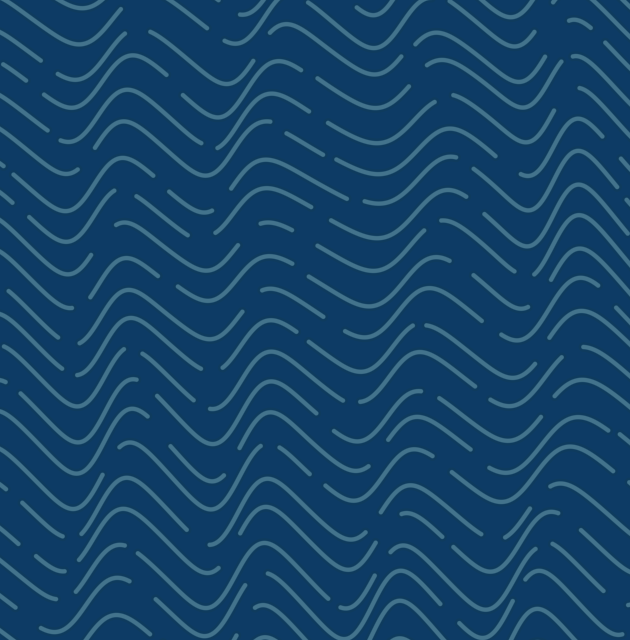
Write a Shadertoy shader that draws this pattern.

```glsl
// Broken, nested wavy strokes in pale teal scattered over deep blue.

// Lengths are in units of the canvas height.
const vec3  GROUND      = vec3(0.052, 0.230, 0.396);
const vec3  GROUND_HALO = vec3(0.054, 0.232, 0.368);
const vec3  INK         = vec3(0.262, 0.452, 0.548);
const float HALF_WIDTH  = 0.0034;
const float SOFTNESS    = 0.0013;
const float HALO_WIDTH  = 0.0085;
const float ROW_STEP    = 0.051;
const float WAVELENGTH  = 0.222;
const float AMPLITUDE   = 0.046;
const float SKEW        = 0.28;   // makes rises steeper than falls
const float PHASE_DRIFT = 3.0;
const float STROKE_STEP = 0.188;
const float END_JITTER  = 0.76;
const float GAP_MIN     = 0.014;
const float GAP_MAX     = 0.044;
const float LIFT        = 0.012;  // vertical scatter of strokes
const float TAU         = 6.2831853;

float hash(vec2 p) {
    vec3 q = fract(vec3(p.xyx) * 0.1031);
    q += dot(q, q.yzx + 33.33);
    return fract((q.x + q.y) * q.z);
}

float noise(vec2 p) {
    vec2 i = floor(p), f = fract(p);
    f = f * f * (3.0 - 2.0 * f);
    return mix(mix(hash(i), hash(i + vec2(1, 0)), f.x),
               mix(hash(i + vec2(0, 1)), hash(i + vec2(1, 1)), f.x), f.y);
}

// Height of a row's skewed wave; phase and size drift slowly between rows
float waveHeight(float x, float row) {
    float drift = noise(vec2(x * 2.8 + 40.0, row * 0.14 + 70.0));
    float size  = noise(vec2(x * 3.0 + 90.0, row * 0.18 + 20.0));
    float phase = TAU * x / WAVELENGTH + PHASE_DRIFT * drift;
    return row * ROW_STEP
         + AMPLITUDE * mix(0.72, 1.28, size) * sin(phase + SKEW * sin(phase));
}

// Boundary between two strokes of one row
float strokeBoundary(float cell, float row) {
    float jitter = END_JITTER * (hash(vec2(cell + 50.0, row + 130.0)) - 0.5);
    return (cell + jitter + hash(vec2(row + 60.0, 7.0))) * STROKE_STEP;
}

// Distance to one stroke, found by sliding along its tangent
float strokeDistance(vec2 p, float cell, float row) {
    vec2 id = vec2(cell + 210.0, row + 80.0);
    float start = strokeBoundary(cell, row)
                + 0.5 * mix(GAP_MIN, GAP_MAX, hash(id));
    float end = strokeBoundary(cell + 1.0, row)
              - 0.5 * mix(GAP_MIN, GAP_MAX, hash(id + 31.0));
    float x = clamp(p.x, start, end);
    if (abs(p.x - x) > 0.02) return 1.0;

    p.y -= LIFT * (hash(id + 77.0) - 0.5);
    vec2 offset = p - vec2(x, waveHeight(x, row));
    if (abs(offset.y) > 0.05) return 1.0;

    for (int i = 0; i < 4; i++) {
        float slope = (waveHeight(x + 0.001, row) - p.y + offset.y) / 0.001;
        x += dot(offset, vec2(1.0, slope)) / (1.0 + slope * slope);
        x = clamp(x, start, end);
        offset = p - vec2(x, waveHeight(x, row));
    }
    return length(offset);
}

void mainImage(out vec4 fragColor, in vec2 fragCoord) {
    vec2 p = fragCoord / iResolution.y;
    float nearestRow = round(p.y / ROW_STEP);

    // Nearest stroke among the surrounding rows and cells
    float d = 1.0;
    for (int j = -2; j <= 2; j++) {
        float row = nearestRow + float(j);
        float shift = hash(vec2(row + 60.0, 7.0));
        float cell = floor(p.x / STROKE_STEP - shift);
        for (int i = -1; i <= 1; i++)
            d = min(d, strokeDistance(p, cell + float(i), row));
    }

    // Ground, faint darker rim, then the stroke itself
    float edge = max(SOFTNESS, 0.8 / iResolution.y);
    float halo = 1.0 - smoothstep(HALO_WIDTH - 0.002, HALO_WIDTH, d);
    float ink  = 1.0 - smoothstep(HALF_WIDTH - edge, HALF_WIDTH + edge, d);
    vec3 color = mix(mix(GROUND, GROUND_HALO, halo), INK, ink);
    fragColor = vec4(color, 1.0);
}
```
